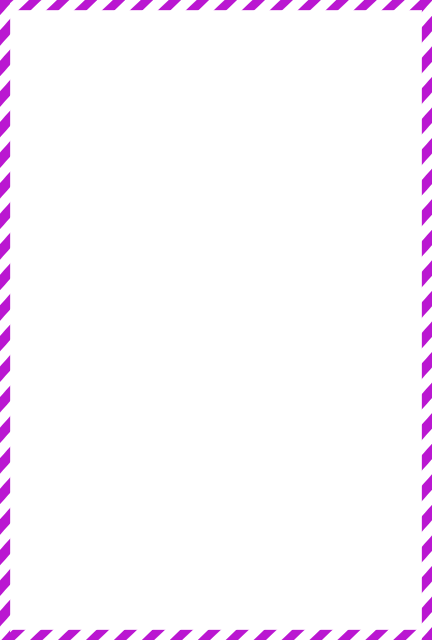
Reproduce this background procedurally as a WebGL 1 fragment shader.

```glsl
precision highp float;
// White page framed by a thin border of slanted violet stripes.

uniform vec2 u_resolution;

// Layout, on a page of PAGE units stretched over the canvas.
const vec2 PAGE = vec2(519.0, 768.0);
const float BAND = 12.2;            // border thickness
const float ROW_PERIOD = 33.57;     // stripe spacing along top and bottom
const float ROW_WIDTH = 15.0;       // stripe width along top and bottom
const float ROW_SLANT = 1.05;       // sideways shift per unit of height
const float SIDE_PERIOD = 36.68;    // stripe spacing along the sides
const float SIDE_WIDTH = 18.6;      // stripe height along the sides
const float SIDE_SLANT = 1.12;      // upward shift per unit of width

// Stripe centres at the lower or left edge of each band.
const float TOP_START = 29.5;
const float BOTTOM_START = 10.0;
const float LEFT_START = 25.5;
const float RIGHT_START = 29.2;

const vec3 PAPER = vec3(1.0);
const vec3 VIOLET = vec3(0.73, 0.09, 0.82);

// Smooth coverage of a shape from its signed distance.
float cover(float dist, float pixel) {
  return clamp(0.5 - dist / pixel, 0.0, 1.0);
}

// Repeated slanted stripes; position is (along, across) the band.
float stripes(vec2 position, float start, float period, float width,
              float slant, float pixel) {
  float along = position.x - slant * position.y - start;
  float offset = abs(mod(along + 0.5 * period, period) - 0.5 * period);
  float dist = (offset - 0.5 * width) / sqrt(1.0 + slant * slant);
  return cover(dist, pixel);
}

float rowStripes(vec2 position, float start, float pixel) {
  return stripes(position, start, ROW_PERIOD, ROW_WIDTH, ROW_SLANT, pixel);
}

float sideStripes(vec2 position, float start, float pixel) {
  return stripes(position, start, SIDE_PERIOD, SIDE_WIDTH, SIDE_SLANT, pixel);
}

void main() {
  vec2 page = gl_FragCoord.xy / u_resolution * PAGE;
  float pixel = PAGE.y / u_resolution.y;
  vec2 inner = PAGE - BAND;

  // Horizontal bands
  float top = cover(inner.y - page.y, pixel)
            * rowStripes(vec2(page.x, page.y - inner.y), TOP_START, pixel);
  float bottom = cover(page.y - BAND, pixel)
               * rowStripes(page, BOTTOM_START, pixel);

  // Vertical bands
  float left = cover(page.x - BAND, pixel)
             * sideStripes(page.yx, LEFT_START, pixel);
  float right = cover(inner.x - page.x, pixel)
              * sideStripes(vec2(page.y, page.x - inner.x), RIGHT_START, pixel);

  float ink = max(max(top, bottom), max(left, right));
  gl_FragColor = vec4(mix(PAPER, VIOLET, ink), 1.0);
}
```
